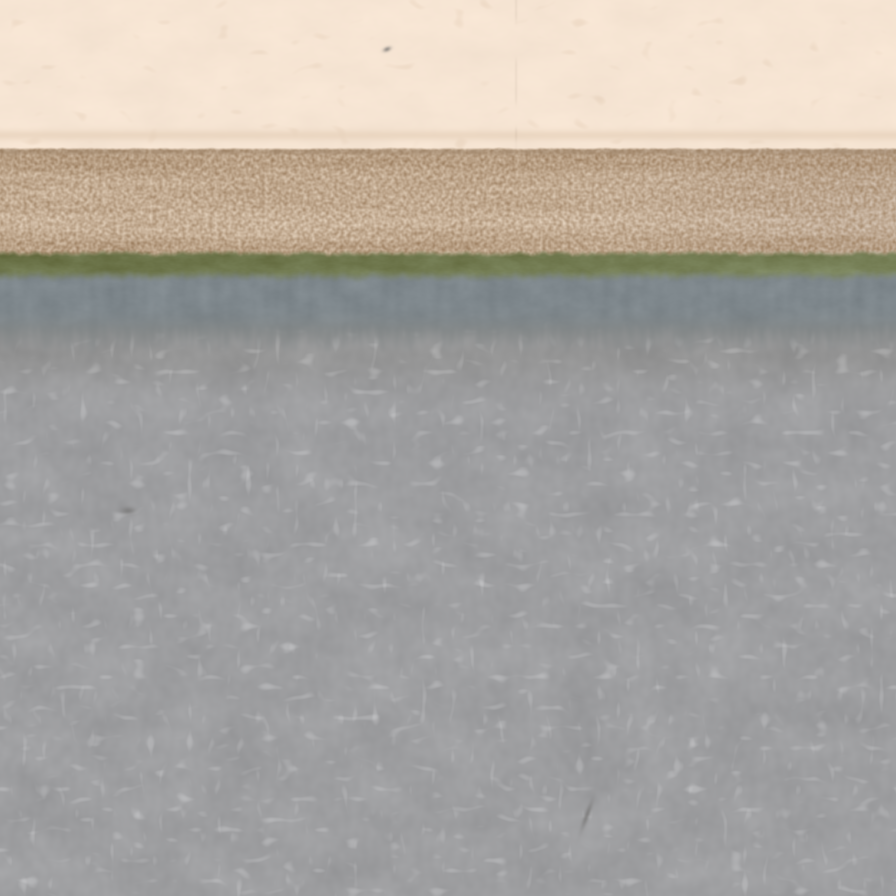
A three.js fragment shader for this texture:

```glsl
// Horizontal strata: cream plaster, grainy sand, a mossy strip, a blue-grey band
// and a broad field of mottled grey stone. Soft steps in height stack the layers;
// stretched gradient noise supplies grain, fibres, stains and wavering edges.
varying vec2 vUv;

// Heights of the layer edges
const float CREAM_EDGE = 0.834;
const float SAND_EDGE = 0.717;
const float MOSS_EDGE = 0.692;
const float SLATE_EDGE = 0.622;

// Layer colours
const vec3 CREAM = vec3(0.965, 0.897, 0.828);
const vec3 CREAM_SHADE = vec3(0.900, 0.815, 0.725);
const vec3 SAND_LIGHT = vec3(0.835, 0.755, 0.665);
const vec3 SAND_DARK = vec3(0.655, 0.545, 0.430);
const vec3 SAND_PALE = vec3(0.790, 0.725, 0.665);
const vec3 MOSS_DARK = vec3(0.365, 0.390, 0.215);
const vec3 MOSS_LIGHT = vec3(0.500, 0.540, 0.385);
const vec3 SLATE = vec3(0.495, 0.530, 0.550);
const vec3 SLATE_SHADE = vec3(0.520, 0.530, 0.525);
const vec3 STONE = vec3(0.618, 0.620, 0.628);
const vec3 PIT = vec3(0.430, 0.425, 0.420);

// Texture strengths
const float SAND_GRAIN = 0.36;
const float STONE_MOTTLE = 0.035;
const float FLECK_LIGHT = 0.085;

vec2 gradientAt(vec2 cell) {
  vec3 p = fract(cell.xyx * vec3(0.1031, 0.1030, 0.0973));
  p += dot(p, p.yzx + 33.33);
  float angle = 6.2832 * fract((p.x + p.y) * p.z);
  return vec2(cos(angle), sin(angle));
}

// Gradient noise, roughly -0.7 to 0.7
float noise(vec2 p) {
  vec2 i = floor(p);
  vec2 f = p - i;
  vec2 u = f * f * f * (f * (f * 6.0 - 15.0) + 10.0);
  float a = dot(gradientAt(i), f);
  float b = dot(gradientAt(i + vec2(1.0, 0.0)), f - vec2(1.0, 0.0));
  float c = dot(gradientAt(i + vec2(0.0, 1.0)), f - vec2(0.0, 1.0));
  float d = dot(gradientAt(i + 1.0), f - 1.0);
  return mix(mix(a, b, u.x), mix(c, d, u.x), u.y);
}

float fbm(vec2 p) {
  float sum = 0.0;
  float gain = 1.0;
  for (int i = 0; i < 4; i++) {
    sum += gain * noise(p);
    p = p * 2.03 + 17.7;
    gain *= 0.55;
  }
  return sum;
}

float above(float edge, float blur, float y) {
  return smoothstep(edge - blur, edge + blur, y);
}

// Soft horizontal stripe
float stripe(float y, float centre, float width) {
  float d = (y - centre) / width;
  return exp(-d * d);
}

// Soft slanted mark, sized along its own axes
float mark(vec2 p, vec2 centre, vec2 size, float slant) {
  vec2 d = p - centre;
  d.x -= slant * d.y;
  d /= size;
  return exp(-dot(d, d));
}

vec3 creamLayer(vec2 p) {
  vec3 c = CREAM + 0.016 * fbm(p * vec2(14.0, 24.0));
  c -= vec3(0.035, 0.045, 0.055) * smoothstep(0.32, 0.60, noise(p * vec2(38.0, 60.0) + 9.0));
  c = mix(c, CREAM_SHADE, 0.65 * stripe(p.y, 0.849, 0.006));
  float hairline = stripe(p.x, 0.576, 0.0016) * above(0.0, 0.25, noise(p * vec2(3.0, 45.0)));
  c -= 0.035 * hairline;
  return mix(c, PIT, 0.65 * mark(p, vec2(0.432, 0.945), vec2(0.004, 0.003), 0.5));
}

vec3 sandLayer(vec2 p) {
  float tone = 0.57 + 0.16 * fbm(p * vec2(5.0, 55.0));
  tone -= 0.24 * stripe(p.y, 0.819, 0.012) + 0.19 * stripe(p.y, 0.725, 0.010);
  tone += 0.12 * stripe(p.y, 0.752, 0.015);
  float grain = noise(p * 193.0) + 0.8 * noise(p * 271.0 + 41.0);
  vec3 light = mix(SAND_LIGHT, SAND_PALE, 0.6 * smoothstep(0.55, 1.0, p.x));
  vec3 c = mix(SAND_DARK, light, tone + 1.7 * SAND_GRAIN * grain);
  float rim = stripe(p.y, 0.831, 0.004) * (0.65 + 0.5 * noise(p * vec2(90.0, 20.0)));
  return mix(c, SAND_DARK * 0.92, 0.75 * rim);
}

vec3 mossLayer(vec2 p) {
  float light = 0.30 + 0.40 * p.x + 0.35 * fbm(p * vec2(28.0, 55.0));
  light += 0.25 * (1.0 - above(0.702, 0.012, p.y));
  return mix(MOSS_DARK, MOSS_LIGHT, light);
}

vec3 slateLayer(vec2 p) {
  vec3 c = SLATE + 0.032 * fbm(p * vec2(26.0, 38.0) + 5.0);
  c += 0.022 * noise(p * vec2(85.0, 12.0));
  return mix(c, SLATE_SHADE, 0.75 * stripe(p.y, 0.625, 0.018));
}

vec3 stoneLayer(vec2 p) {
  vec3 c = STONE + STONE_MOTTLE * fbm(p * vec2(13.0, 17.0) + 31.0);
  c += 0.018 * noise(p * vec2(95.0, 70.0));
  // Pale flecks lying flat and fibres standing upright
  float flat_ = smoothstep(0.22, 0.65, noise(p * vec2(42.0, 88.0) + 3.0));
  float upright = smoothstep(0.28, 0.65, noise(p * vec2(92.0, 38.0) + 71.0));
  c += FLECK_LIGHT * (flat_ + 0.8 * upright);
  c -= vec3(0.035, 0.037, 0.045) * stripe(p.y, 0.605, 0.035);
  float pits = 0.55 * mark(p, vec2(0.143, 0.430), vec2(0.008, 0.004), 0.0);
  pits += 0.60 * mark(p, vec2(0.655, 0.090), vec2(0.003, 0.015), 0.35);
  return mix(c, PIT, pits);
}

void main() {
  vec2 p = vUv;
  float waver = 0.003 * noise(p * vec2(45.0, 8.0)) + 0.002 * noise(p * vec2(150.0, 30.0));
  float y = p.y + waver;
  vec3 c = stoneLayer(p);
  c = mix(c, slateLayer(p), above(SLATE_EDGE, 0.016, y + 2.0 * waver));
  c = mix(c, mossLayer(p), above(MOSS_EDGE, 0.007, y));
  c = mix(c, sandLayer(p), above(SAND_EDGE, 0.004, y));
  c = mix(c, creamLayer(p), above(CREAM_EDGE, 0.002, p.y + 0.4 * waver));
  gl_FragColor = vec4(clamp(c, 0.0, 1.0), 1.0);
}
```
